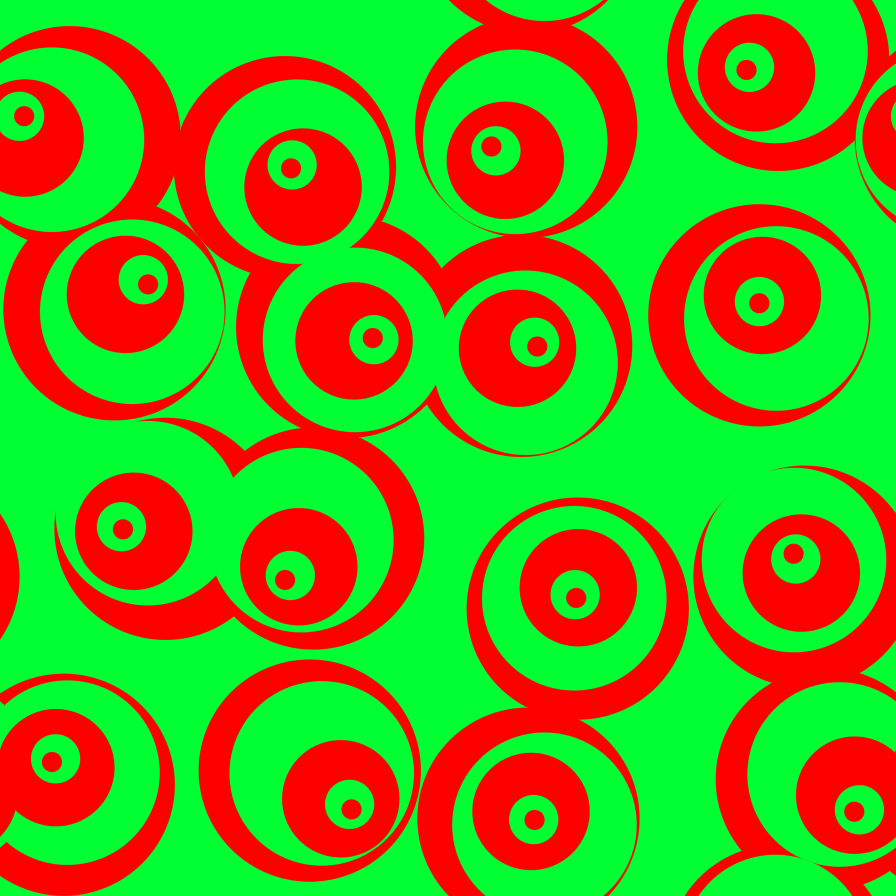
A Shadertoy shader for this pattern:

```glsl
// Loose nested discs, like googly eyes, in flat red and green.
// One figure sits in each cell of a wrapped, jittered grid; each of its discs
// drifts from the one around it, and equal layers of all figures merge.

const float GRID = 4.0;   // figures per side of the tile
const int LAYERS = 5;     // rim, white, iris, glint, pupil

const vec3 GREEN = vec3(0.0, 1.0, 0.2);
const vec3 RED = vec3(1.0, 0.0, 0.0);

// Disc radius, and largest drift from the enclosing disc, in canvas units
const float RADIUS[LAYERS] = float[](0.1240, 0.1030, 0.0655, 0.0275, 0.0112);
const float DRIFT[LAYERS] = float[](0.0640, 0.0200, 0.0300, 0.0260, 0.0060);

// Integer hash: three whole numbers to two values in -1..1
vec2 hashSigned(uvec3 v) {
    v = v * 1664525u + 1013904223u;
    v.x += v.y * v.z;
    v.y += v.z * v.x;
    v.z += v.x * v.y;
    v ^= v >> 16u;
    v.x += v.y * v.z;
    v.y += v.z * v.x;
    return vec2(v.xy >> 8u) / 8388608.0 - 1.0;
}

float discDistance(vec2 p, vec2 center, float radius) {
    return length(p - center) - radius;
}

// Share of a pixel covered by the inside of a shape
float coverage(float dist, float pixel) {
    return 1.0 - smoothstep(-0.7 * pixel, 0.7 * pixel, dist);
}

// Merge the discs of the figure in one cell into the layer distances
void addFigure(vec2 p, vec2 cell, inout float dist[LAYERS]) {
    uvec2 wrapped = uvec2(mod(cell, GRID));
    vec2 center = (cell + 0.5) / GRID;
    for (int k = 0; k < LAYERS; k++) {
        center += DRIFT[k] * hashSigned(uvec3(wrapped, uint(k) + 11u));
        dist[k] = min(dist[k], discDistance(p, center, RADIUS[k]));
    }
}

void mainImage(out vec4 fragColor, in vec2 fragCoord) {
    vec2 p = fragCoord / iResolution.xy;
    float pixel = 1.0 / min(iResolution.x, iResolution.y);

    float dist[LAYERS];
    for (int k = 0; k < LAYERS; k++) dist[k] = 1.0;

    // Gather the figures of the surrounding cells
    vec2 home = floor(p * GRID);
    for (int y = -1; y <= 1; y++)
        for (int x = -1; x <= 1; x++)
            addFigure(p, home + vec2(x, y), dist);

    // Paint the layers from the rim inwards in alternating colours
    vec3 color = GREEN;
    for (int k = 0; k < LAYERS; k++) {
        vec3 paint = k % 2 == 0 ? RED : GREEN;
        color = mix(color, paint, coverage(dist[k], pixel));
    }
    fragColor = vec4(color, 1.0);
}
```
